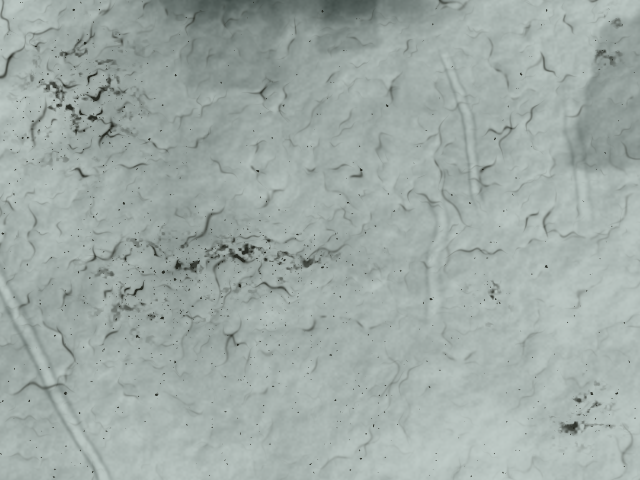
Write a Shadertoy shader that draws this texture.

```glsl
const vec3 SHEET = vec3(0.712, 0.757, 0.742);
const vec3 GRIME = vec3(0.11, 0.12, 0.09);

float hash(vec2 p) {
    return fract(sin(dot(p, vec2(127.1, 311.7))) * 43758.5453);
}

float noise(vec2 p) {
    vec2 i = floor(p), f = fract(p);
    f = f * f * (3.0 - 2.0 * f);
    return mix(mix(hash(i), hash(i + vec2(1, 0)), f.x),
               mix(hash(i + vec2(0, 1)), hash(i + vec2(1, 1)), f.x), f.y);
}

float fbm(vec2 p) {
    float sum = 0.0, amp = 0.5;
    for (int i = 0; i < 4; i++) {
        sum += amp * noise(p);
        p = mat2(1.6, 1.2, -1.2, 1.6) * p + 7.3;
        amp *= 0.5;
    }
    return sum;
}

float blob(vec2 p, vec2 centre, vec2 radius) {
    vec2 q = (p - centre) / radius;
    return exp(-dot(q, q));
}

float softBox(vec2 p, vec2 low, vec2 high, float edge) {
    vec2 s = smoothstep(-edge, edge, p - low) * smoothstep(-edge, edge, high - p);
    return s.x * s.y;
}

// Short curved creases: x = dirt in the crease, y = light and shade beside it
vec2 creases(vec2 p, float cells, float seed, float width, float tilt) {
    vec2 g = p * cells, id = floor(g), result = vec2(0.0);
    for (int j = -1; j <= 1; j++)
    for (int i = -1; i <= 1; i++) {
        vec2 c = id + vec2(i, j);
        float r = hash(c + seed), s = hash(c + seed + 17.0);
        vec2 q = g - c - vec2(r, hash(c + seed + 31.0));
        float a = tilt + (s - 0.5) * 1.7 + step(0.75, r) * 1.2;
        q = mat2(cos(a), -sin(a), sin(a), cos(a)) * q;
        float halfLen = mix(0.3, 0.85, hash(c + seed + 53.0));
        q.y += (r - 0.5) * 1.3 * q.x * q.x + 0.06 * sin(q.x * 11.0 + s * 6.3);
        float taper = smoothstep(1.0, 0.2, abs(q.x) / halfLen);
        float d = q.y / (cells * width);
        float strength = hash(c + seed + 71.0);
        result.x += taper * strength * strength * (exp(-d * d / (0.1 + taper)) + 0.16 * exp(-d * d * 0.12));
        result.y += taper * strength * d * exp(-d * d * 0.09);
    }
    return result;
}

// Round specks of dirt, one per occupied cell
float specks(vec2 p, float cells, float density, float seed, float pixel) {
    vec2 g = p * cells, id = floor(g);
    float r = hash(id + seed);
    vec2 centre = 0.35 + 0.3 * vec2(hash(id + seed + 5.0), hash(id + seed + 9.0));
    float radius = mix(0.06, 0.24, r * r);
    float soft = pixel * cells * 0.6;
    float dotMask = 1.0 - smoothstep(radius - soft, radius + soft, length(fract(g) - centre));
    return dotMask * step(hash(id + seed + 23.0), density);
}

// Long raised fold: faint crest with a darker flank on each side
float fold(vec2 p, vec2 a, vec2 b, float bend, float width) {
    vec2 along = normalize(b - a), q = p - a;
    float t = dot(q, along) / length(b - a);
    float d = (dot(q, vec2(-along.y, along.x)) - bend * t * (1.0 - t)) / width;
    float ends = smoothstep(0.0, 0.2, t) * smoothstep(1.0, 0.8, t);
    return ends * (0.6 * exp(-d * d) - 0.8 * exp(-pow(d - 1.4, 2.0) * 3.0)
                   - 1.1 * exp(-pow(d + 1.4, 2.0) * 4.0));
}

void mainImage(out vec4 fragColor, in vec2 fragCoord) {
    float pixel = 1.0 / iResolution.y;
    vec2 p = fragCoord * pixel;
    vec2 warp = vec2(fbm(p * 7.0), fbm(p * 7.0 + 40.0)) - 0.47;
    vec2 w = p + 0.06 * warp;
    vec2 torn = p + 0.13 * warp;

    // Broad shading and overlapping translucent sheets
    float tone = 0.20 * (fbm(p * 3.2 + 3.0) - 0.47) - 0.01;
    tone -= 0.14 * blob(p, vec2(0.66, 1.0), vec2(0.45, 0.42));
    tone -= 0.22 * smoothstep(0.93, 1.01, w.y) * softBox(w, vec2(0.3, 0.0), vec2(0.9, 2.0), 0.1);
    tone -= 0.05 * blob(p, vec2(0.0, 0.1), vec2(0.25, 0.4));
    tone -= 0.04 * blob(p, vec2(0.5, 0.5), vec2(0.35, 0.2));
    tone -= 0.06 * softBox(torn, vec2(0.39, 0.83), vec2(0.56, 1.2), 0.012);
    tone -= 0.07 * softBox(torn, vec2(0.67, 0.87), vec2(0.80, 1.2), 0.012);
    tone -= 0.11 * softBox(torn + vec2(0.35 * (0.8 - p.y), 0.0), vec2(1.24, 0.65), vec2(1.7, 0.97), 0.012);

    // Gentle relief of the crumpled film
    vec2 light = vec2(0.006, -0.008);
    tone += 0.42 * (fbm(w * 12.0) - fbm((w + light) * 12.0));
    tone += 0.10 * fold(p + 0.03 * warp, vec2(-0.06, 0.54), vec2(0.29, -0.12), -0.05, 0.010);
    tone += 0.07 * fold(w, vec2(0.93, 0.92), vec2(1.0, 0.54), 0.03, 0.007);
    tone += 0.05 * fold(w, vec2(0.90, 0.62), vec2(0.90, 0.30), 0.05, 0.010);
    tone += 0.05 * fold(w, vec2(1.19, 0.82), vec2(1.22, 0.50), 0.03, 0.009);

    // Areas where dirt has gathered
    float heavy = blob(w, vec2(0.17, 0.80), vec2(0.10, 0.12))
                + blob(w, vec2(0.32, 0.40), vec2(0.10, 0.08))
                + blob(w, vec2(0.54, 0.46), vec2(0.14, 0.06));
    float patches = blob(w, vec2(1.01, 0.38), vec2(0.03, 0.04))
                  + blob(w, vec2(1.21, 0.14), vec2(0.06, 0.05))
                  + blob(w, vec2(1.28, 0.92), vec2(0.03, 0.05));
    float spread = blob(p, vec2(0.50, 0.34), vec2(0.32, 0.20));
    float creased = 0.3 + 0.7 * smoothstep(0.1, 0.55, p.y + 0.3 * (0.7 - p.x));

    // Creases at three sizes, broken up by noise
    vec2 large = creases(w, 8.5, 2.0, 0.0034, 0.75);
    vec2 small = creases(w, 15.0, 90.0, 0.0028, 0.30);
    vec2 tiny = creases(w, 24.0, 160.0, 0.0022, 0.25);
    float broken = smoothstep(0.22, 0.62, noise(p * 80.0) * 0.5 + noise(p * 21.0) * 0.5);
    tone += creased * (0.026 * large.y + 0.022 * small.y + 0.012 * tiny.y);
    float lines = 0.85 * large.x + 0.70 * small.x + (0.22 + 0.6 * heavy) * tiny.x;
    float dirt = broken * creased * lines * (0.75 + 1.2 * heavy);

    // Grainy smudges and scattered specks
    float crumbs = smoothstep(0.35, 0.7, noise(p * 150.0) * 0.6 + noise(p * 62.0) * 0.4);
    float clots = smoothstep(0.50, 0.70, fbm(w * vec2(34.0, 46.0)));
    dirt += clots * crumbs * (1.0 * heavy + 1.1 * patches) + 0.10 * heavy * fbm(p * 30.0);
    vec2 rough = p + 0.003 * vec2(noise(p * 240.0), noise(p * 240.0 + 9.0));
    dirt += 0.65 * specks(rough, 150.0, 0.006 + 0.07 * spread + 0.18 * heavy + 0.15 * patches, 4.0, pixel);
    dirt += 0.85 * specks(rough, 75.0, 0.003 + 0.012 * spread + 0.05 * heavy + 0.05 * patches, 60.0, pixel);

    // Fine surface grain
    tone += 0.026 * (noise(p * 190.0) - 0.5);

    // Highlights level off softly
    tone = min(tone, 0.0) + 0.6 * max(tone, 0.0);
    vec3 colour = mix(SHEET + tone, GRIME, clamp(dirt, 0.0, 0.92));
    fragColor = vec4(clamp(colour, 0.0, 1.0), 1.0);
}
```
